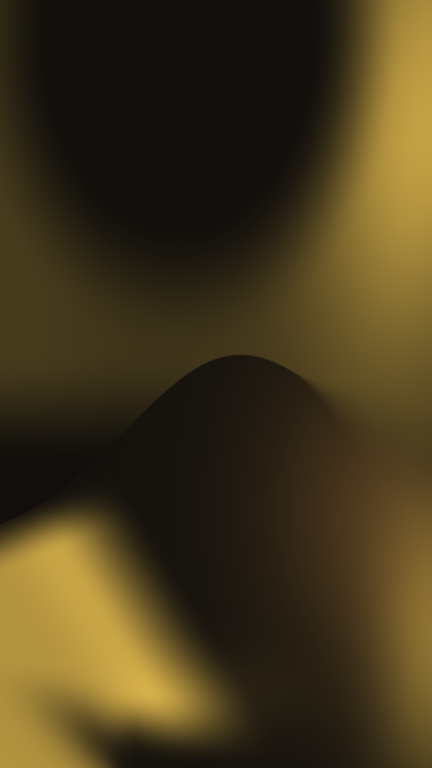
A Shadertoy shader for this background:

```glsl
// A dark hill under a smoky sky, lit by soft pools of gold light.
// Each layer is a scalar light level built from gaussian glows and soft masks;
// a shadow-to-gold ramp colours it, and a bell-shaped ridge joins the layers.

const vec3 SHADOW = vec3(0.065, 0.056, 0.045);
const vec3 GOLD = vec3(0.785, 0.645, 0.270);
const vec3 BROWN_TINT = vec3(0.025, -0.005, 0.005);

float bell(float x, float width) {
    float k = x / width;
    return exp(-0.5 * k * k);
}

float glow(vec2 p, vec2 center, vec2 size) {
    return bell(p.x - center.x, size.x) * bell(p.y - center.y, size.y);
}

// Falls smoothly from one to zero between two values
float fall(float from, float to, float x) {
    return 1.0 - smoothstep(from, to, x);
}

// Height of the hill: a bell, steeper on the left than on the right
float ridgeHeight(float x, vec2 peak) {
    float dx = x - peak.x;
    vec2 slope = dx < 0.0 ? vec2(0.247, 0.148) : vec2(0.169, 0.130);
    return peak.y - slope.x * (1.0 - bell(dx, slope.y));
}

float skyLight(vec2 p) {
    // Haze, fading out at the lower left
    float haze = mix(0.30, 0.25, smoothstep(0.0, 0.2, p.x));
    haze *= 1.0 - fall(0.388, 0.544, p.y) * fall(0.156, 0.39, p.x);

    // Leaning column of light on the right
    float axis = 0.5625 - 0.12 * (0.896 - p.y);
    float reach = p.y > 0.83 ? 0.26 : 0.208;
    float column = 0.72 * glow(p, vec2(axis, 0.83), vec2(0.094, reach));

    // Dark oval hanging from the top
    float oval = length((p - vec2(0.234, 0.961)) / vec2(0.182, 0.267));
    return (haze + column) * smoothstep(0.9, 1.6, oval);
}

// Gold pool at the lower left, with a bright crest and a dark diagonal fold
float poolLight(vec2 p) {
    float side = dot(p - vec2(0.195, 0.206), vec2(0.85, 0.52));
    float body = fall(-0.059, 0.059, side);
    float top = fall(0.251, 0.329, p.y - 0.4 * p.x);
    float crest = 0.85 + 0.12 * bell(side + 0.065, 0.033);
    float fold = bell((p.x + p.y - 0.177) * 0.7071, 0.029);
    fold *= 0.9 * fall(0.0, 0.141, p.y);
    float floorShade = fall(0.004, 0.102, p.y) * smoothstep(0.13, 0.182, p.x);
    return body * top * crest * (1.0 - fold) * (1.0 - floorShade);
}

float hillLight(vec2 p, float flank) {
    float edge = 0.55 * glow(p, vec2(0.573, 0.154), vec2(0.059, 0.143));
    float tail = 0.12 * glow(p, vec2(0.26, 0.095), vec2(0.078, 0.036));
    return 0.025 + 0.24 * flank + edge + tail + poolLight(p);
}

void mainImage(out vec4 fragColor, in vec2 fragCoord) {
    vec2 p = fragCoord / iResolution.y;

    vec3 sky = mix(SHADOW, GOLD, skyLight(p));

    float flank = glow(p, vec2(0.488, 0.336), vec2(0.104, 0.156));
    vec3 hill = mix(SHADOW, GOLD, hillLight(p, flank)) + BROWN_TINT * flank;

    // The ridge is crisp on the left and melts into haze on the right
    float softness = mix(0.0015, 0.08, smoothstep(0.378, 0.52, p.x));
    float above = p.y - ridgeHeight(p.x, vec2(0.3125, 0.538));
    vec3 color = mix(hill, sky, smoothstep(-softness, softness, above));

    fragColor = vec4(clamp(color, 0.0, 1.0), 1.0);
}
```
